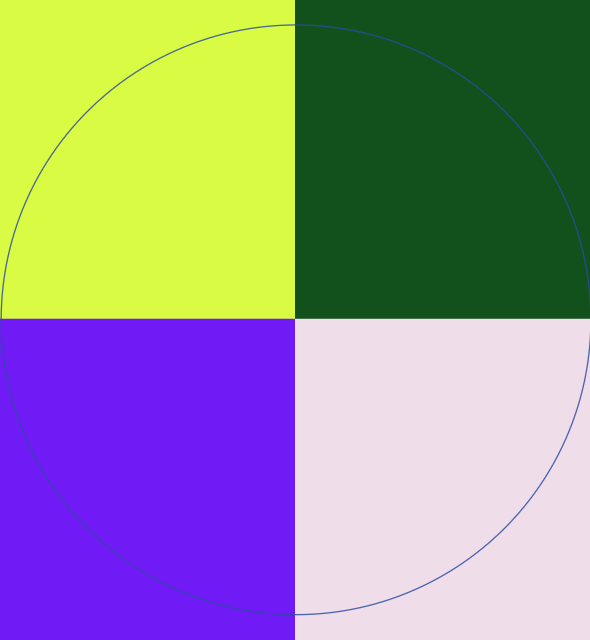
This background is drawn by a WebGL 1 fragment shader. Its source:

```glsl
precision highp float;

// Four flat colour quadrants crossed by one fine blue ring.
// Straight edges and the ring come from signed distances, smoothed over
// one pixel; all lengths are in canvas heights from the canvas centre.

#define SPLIT vec2(0.0, 0.00195)
#define RING_CENTER vec2(0.0016, 0.0003)
#define RING_RADIUS 0.4607
#define RING_WIDTH 0.0021
#define RING_OPACITY 0.82
#define LIME vec3(0.853, 0.984, 0.265)
#define FOREST vec3(0.070, 0.314, 0.110)
#define VIOLET vec3(0.440, 0.105, 0.963)
#define BLUSH vec3(0.937, 0.870, 0.915)
#define RING_BLUE vec3(0.165, 0.290, 0.640)

uniform vec2 u_resolution;

// Pixel coverage of a shape from its signed distance (negative inside).
float coverage(float dist, float pixel) {
    return clamp(0.5 - dist / pixel, 0.0, 1.0);
}

// Colour of the quadrant at p, blended across the two dividing edges.
vec3 quadrants(vec2 p, float pixel) {
    vec2 offset = p - SPLIT;
    float right = coverage(-offset.x, pixel);
    float upper = coverage(-offset.y, pixel);
    vec3 bottomRow = mix(VIOLET, BLUSH, right);
    vec3 topRow = mix(LIME, FOREST, right);
    return mix(bottomRow, topRow, upper);
}

// Signed distance to the thin circular outline.
float ringDistance(vec2 p) {
    return abs(length(p - RING_CENTER) - RING_RADIUS) - 0.5 * RING_WIDTH;
}

void main() {
    float pixel = 1.0 / u_resolution.y;
    vec2 p = (gl_FragCoord.xy - 0.5 * u_resolution) * pixel;

    vec3 color = quadrants(p, pixel);
    float ring = coverage(ringDistance(p), pixel);
    color = mix(color, RING_BLUE, ring * RING_OPACITY);

    gl_FragColor = vec4(color, 1.0);
}
```
